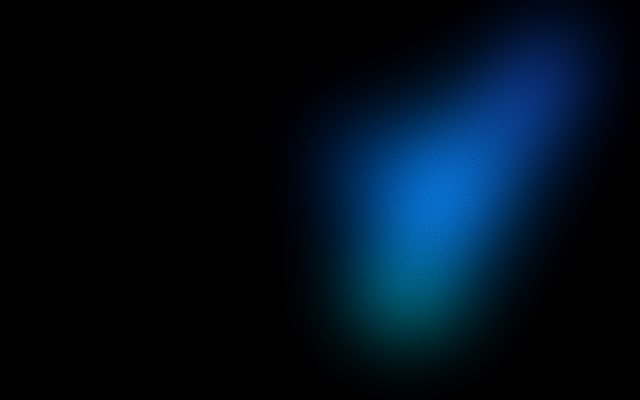
This background is drawn by a Shadertoy shader. Its source:

```glsl
// A soft, slanted blue glow fading to teal below, with fine grain on black.

// Glow colours
const vec3 CORE_BLUE = vec3(0.040, 0.410, 0.750);
const vec3 UPPER_NAVY = vec3(0.045, 0.155, 0.390);
const vec3 LOWER_TEAL = vec3(0.000, 0.215, 0.205);
const vec3 LEFT_BLUE = vec3(0.000, 0.075, 0.170);

// Glow centres and radii, in canvas heights
const vec2 CORE_POS = vec2(1.10, 0.50);
const vec2 CORE_RADII = vec2(0.25, 0.19);
const vec2 UPPER_POS = vec2(1.333, 0.765);
const vec2 UPPER_RADII = vec2(0.21, 0.155);
const vec2 LOWER_POS = vec2(1.02, 0.25);
const vec2 LOWER_RADII = vec2(0.17, 0.15);
const vec2 LEFT_POS = vec2(0.90, 0.60);
const vec2 LEFT_RADII = vec2(0.16, 0.16);

const float SLANT = 1.047;         // angle of the long axis, in radians
const float BLACK_POINT = 0.014;   // light removed to clear the far tails
const float GRAIN_SCALE = 290.0;   // grain cells per canvas height
const float GRAIN_AMOUNT = 0.16;

// Elliptical Gaussian falloff whose first radius lies along the angle
float glow(vec2 p, vec2 centre, vec2 radii, float angle) {
    vec2 axis = vec2(cos(angle), sin(angle));
    vec2 d = p - centre;
    vec2 q = vec2(dot(d, axis), dot(d, vec2(-axis.y, axis.x))) / radii;
    return exp(-dot(q, q));
}

// Random unit gradient for a lattice cell
vec2 cellGradient(vec2 cell) {
    vec3 h = fract(cell.xyx * vec3(0.1031, 0.1030, 0.0973));
    h += dot(h, h.yzx + 33.33);
    float angle = 6.2832 * fract((h.x + h.y) * h.z);
    return vec2(cos(angle), sin(angle));
}

float gradientNoise(vec2 p) {
    vec2 i = floor(p);
    vec2 f = fract(p);
    vec2 u = f * f * f * (f * (f * 6.0 - 15.0) + 10.0);
    vec2 e = vec2(1.0, 0.0);
    float a = dot(cellGradient(i), f);
    float b = dot(cellGradient(i + e.xy), f - e.xy);
    float c = dot(cellGradient(i + e.yx), f - e.yx);
    float d = dot(cellGradient(i + e.xx), f - e.xx);
    return mix(mix(a, b, u.x), mix(c, d, u.x), u.y);
}

void mainImage(out vec4 fragColor, in vec2 fragCoord) {
    vec2 p = fragCoord / iResolution.y;
    // Keep the horizontal layout on canvases of other proportions
    p.x *= 1.6 * iResolution.y / iResolution.x;

    // Overlapping lights
    vec3 color = CORE_BLUE * glow(p, CORE_POS, CORE_RADII, SLANT);
    color += UPPER_NAVY * glow(p, UPPER_POS, UPPER_RADII, SLANT);
    color += LOWER_TEAL * glow(p, LOWER_POS, LOWER_RADII, 0.0);
    color += LEFT_BLUE * glow(p, LEFT_POS, LEFT_RADII, 0.0);
    color = max(color - BLACK_POINT, 0.0);

    // Grain scales with the light, so the black stays clean
    color *= 1.0 + GRAIN_AMOUNT * gradientNoise(p * GRAIN_SCALE);

    fragColor = vec4(clamp(color, 0.0, 1.0), 1.0);
}
```
